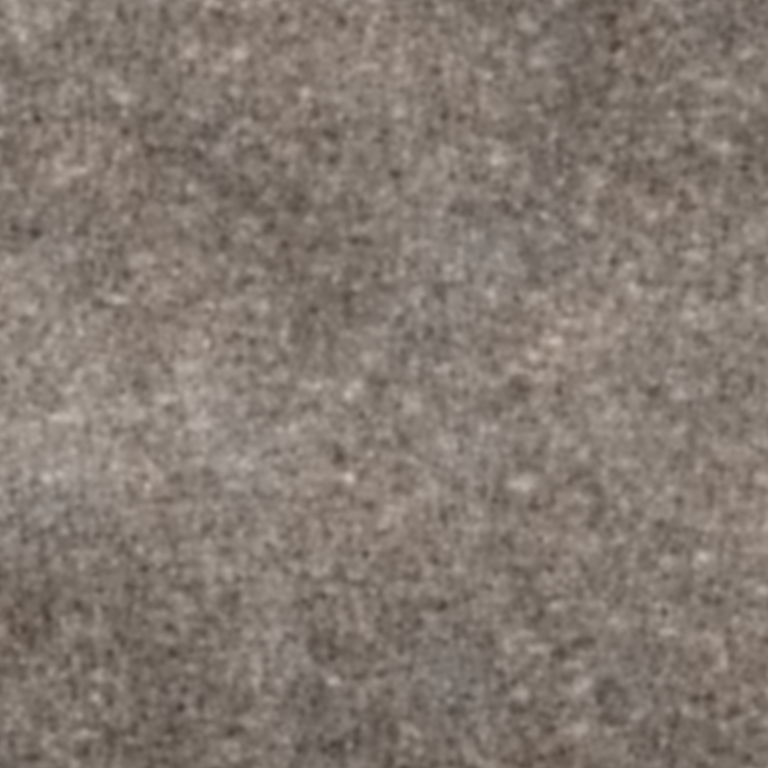
Reproduce this texture procedurally as a WebGL 2 fragment shader.

```glsl
#version 300 es
precision highp float;
// Soft, worn grey-brown cloth: fine blurred grain, faint threads and broad uneven light.

#define BASE_TONE 0.421
#define GRAIN_CELLS 66.0
#define GRAIN_AMOUNT 0.078
#define FINE_CELLS 104.0
#define FINE_AMOUNT 0.066
#define THREAD_CELLS vec2(88.0, 26.0)
#define THREAD_AMOUNT 0.034
#define CLOUD_CELLS 13.0
#define CLOUD_AMOUNT 0.045
#define FLECK_CUTOFF 0.965
#define FLECK_AMOUNT 0.12
#define WARMTH vec3(0.042, 0.0, -0.032)

uniform vec2 u_resolution;
out vec4 fragColor;

vec3 hash3(vec2 cell, float seed) {
    vec3 q = fract(vec3(cell.xyx + seed * 17.3) * vec3(0.1031, 0.1030, 0.0973));
    q += dot(q, q.yxz + 33.33);
    return fract((q.xxy + q.yzz) * q.zyx);
}

// Cellular noise: one smooth spot per cell. With a cutoff of zero the spots
// are light and dark; otherwise only the rare spots above it remain, all light.
float spots(vec2 p, float seed, float cutoff) {
    vec2 cell = floor(p);
    float sum = 0.0;
    for (int j = -1; j <= 1; j++) {
        for (int i = -1; i <= 1; i++) {
            vec2 neighbour = cell + vec2(i, j);
            vec3 h = hash3(neighbour, seed);
            vec2 offset = p - neighbour - h.xy;
            float falloff = max(0.0, 1.0 - dot(offset, offset));
            float weight = cutoff > 0.0 ? step(cutoff, h.z) : 2.0 * h.z - 1.0;
            sum += weight * falloff * falloff * falloff;
        }
    }
    return sum;
}

// Broad light: dark lower edge, pale middle band, glow at the left
float broadLight(vec2 uv) {
    float edge = mix(0.32, 0.20, uv.x) + 0.02 * sin(uv.x * 11.0 + 1.0);
    float lower = smoothstep(edge - 0.16, edge + 0.09, uv.y);
    float upper = smoothstep(0.58, 0.88, uv.y + 0.08 * uv.x);
    vec2 d = uv - vec2(0.04, 0.43);
    float glow = exp(-d.x * d.x / 0.07 - d.y * d.y / 0.016);
    return 0.07 * lower - 0.03 * upper + 0.055 * glow;
}

void main() {
    vec2 uv = gl_FragCoord.xy / u_resolution;

    // Large tones
    float cloud = spots(uv * CLOUD_CELLS, 1.0, 0.0)
                + 0.7 * spots(uv * CLOUD_CELLS * 0.42, 2.0, 0.0);
    float tone = BASE_TONE + broadLight(uv) + CLOUD_AMOUNT * cloud;

    // Grain in two sizes
    float grain = GRAIN_AMOUNT * spots(uv * GRAIN_CELLS, 3.0, 0.0)
                + FINE_AMOUNT * spots(uv * FINE_CELLS, 4.0, 0.0);

    // Upright and level threads
    float threads = spots(uv * THREAD_CELLS, 5.0, 0.0)
                  + spots(uv * THREAD_CELLS.yx, 6.0, 0.0);

    // Rare pale flecks, wider than tall
    float fleck = spots(uv * vec2(38.0, 66.0), 7.0, FLECK_CUTOFF);

    tone += grain + THREAD_AMOUNT * threads + FLECK_AMOUNT * fleck;

    // Slight drift between warm and cool grey
    float drift = 1.0 + 0.22 * spots(uv * 9.0, 8.0, 0.0);
    fragColor = vec4(clamp(tone + WARMTH * drift, 0.0, 1.0), 1.0);
}
```
